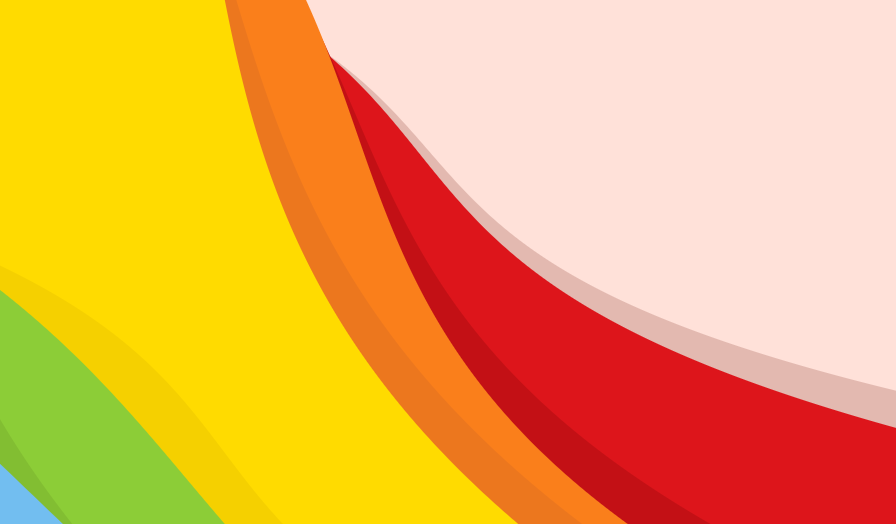
A Shadertoy shader for this background:

```glsl
// Cubic through four x positions, spaced evenly from top (t = 0) to bottom (t = 3)
float curveX(float t, vec4 x) {
    float a = t - 1.0, b = t - 2.0, c = t - 3.0;
    return dot(x, vec4(-a * b * c / 6.0, t * b * c / 2.0, -t * a * c / 2.0, t * a * b / 6.0));
}

// Paint everything left of the curve, with a one-pixel soft edge
void paintLeft(inout vec3 color, vec2 p, vec4 edge, vec3 paint) {
    float d = p.x - curveX(3.0 * (1.0 - p.y), edge);
    float pixel = max(length(vec2(dFdx(d), dFdy(d))), 1e-5);
    color = mix(color, paint, clamp(0.5 - d / pixel, 0.0, 1.0));
}

void mainImage(out vec4 fragColor, in vec2 fragCoord) {
    vec2 p = fragCoord / iResolution.y;
    vec3 color = vec3(1.0, 0.882, 0.851);

    // Red sheet: cast shadow, face, inner shade
    paintLeft(color, p, vec4(0.444, 0.858, 1.427, 3.302), vec3(0.89, 0.725, 0.69));
    paintLeft(color, p, vec4(0.478, 0.833, 1.278, 2.573), vec3(0.867, 0.082, 0.106));
    paintLeft(color, p, vec4(0.578, 0.729, 0.936, 1.356), vec3(0.765, 0.063, 0.082));

    // Orange sheet and the shade falling on it
    paintLeft(color, p, vec4(0.584, 0.709, 0.869, 1.198), vec3(0.98, 0.498, 0.106));
    paintLeft(color, p, vec4(0.451, 0.569, 0.767, 1.111), vec3(0.925, 0.467, 0.118));

    // Yellow sheet and its shade
    paintLeft(color, p, vec4(0.429, 0.516, 0.684, 0.989), vec3(1.0, 0.86, 0.0));
    paintLeft(color, p, vec4(-2.471, -0.493, 0.253, 0.54), vec3(0.96, 0.815, 0.0));

    // Green sheet, its shade, and the blue corner
    paintLeft(color, p, vec4(-1.262, -0.351, 0.131, 0.429), vec3(0.55, 0.804, 0.216));
    paintLeft(color, p, vec4(-0.244, -0.189, -0.071, 0.138), vec3(0.51, 0.745, 0.196));
    paintLeft(color, p, vec4(-0.92, -0.573, -0.227, 0.12), vec3(0.447, 0.745, 0.94));

    fragColor = vec4(color, 1.0);
}
```
